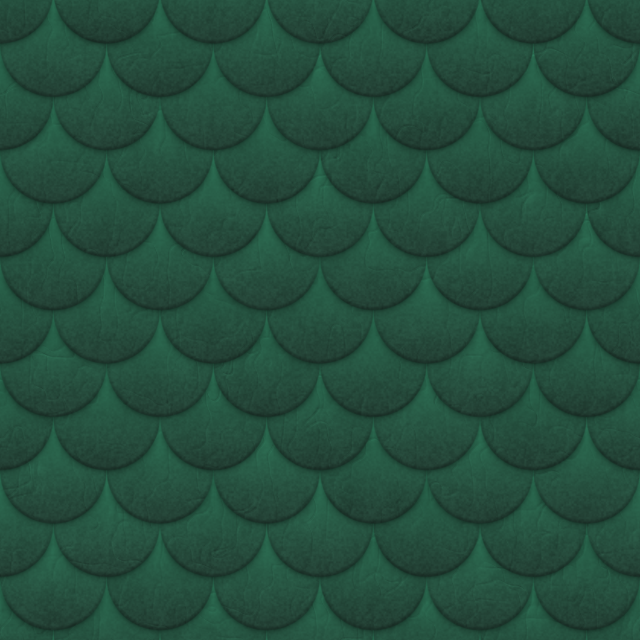
Write a Shadertoy shader that draws this pattern.

```glsl
// Overlapping green leather scales, six across and twelve staggered rows down.

float hash(vec2 p) {
    uvec2 k = uvec2(ivec2(p)) * uvec2(1597334677u, 3812015801u);
    uint n = (k.x ^ k.y) * 1597334677u;
    n = (n ^ (n >> 15)) * 2246822519u;
    return float((n ^ (n >> 13)) & 65535u) / 65535.0;
}

// Value noise that wraps after a whole number of cells
float noise(vec2 p, float period) {
    vec2 i = floor(p), f = fract(p);
    f = f * f * (3.0 - 2.0 * f);
    vec2 a = mod(i, period), b = mod(i + 1.0, period);
    return mix(mix(hash(a), hash(vec2(b.x, a.y)), f.x),
               mix(hash(vec2(a.x, b.y)), hash(b), f.x), f.y);
}

float crease(vec2 p) {
    return pow(1.0 - abs(2.0 * noise(p, 512.0) - 1.0), 9.0);
}

// Relief of one scale: fanned streaks, long folds and a few cross wrinkles
float leatherHeight(vec2 q, vec2 seed) {
    vec2 fan = vec2(q.x / (1.1 - 0.6 * q.y), q.y);
    vec2 bend = vec2(noise(q * 7.0 + seed, 512.0), noise(q * 6.0 + seed.yx, 512.0)) - 0.5;
    float streaks = noise(fan * vec2(17.0, 3.5) + bend + seed, 512.0);
    float folds = crease(fan * vec2(8.0, 2.2) + bend * 0.9 + seed.yx);
    float wrinkles = crease(q * vec2(2.5, 5.0) + bend * 1.3 + seed + 31.0);
    float patch_ = smoothstep(0.45, 0.8, noise(q * 3.0 + seed + 70.0, 512.0));
    return 0.45 * streaks - 0.45 * folds - 0.7 * wrinkles * patch_;
}

vec3 scaleColor(vec2 q, vec2 id, float grain) {
    vec2 seed = floor(400.0 * vec2(hash(id + 11.0), hash(id + 47.0)));
    float rise = clamp(q.y + 0.5, 0.0, 1.0);
    vec3 color = mix(vec3(0.137, 0.248, 0.203), vec3(0.176, 0.470, 0.348), pow(rise, 1.15));

    // Emboss the relief, lit from the upper left
    float relief = leatherHeight(q, seed) - leatherHeight(q + vec2(-0.014, 0.016), seed);
    float mottle = noise(q * 5.0 + seed, 512.0) - 0.5;
    float tone = 1.0 + 0.17 * relief + 0.07 * mottle + 0.05 * (hash(id) - 0.5);
    tone += grain * mix(0.26, 0.08, smoothstep(0.1, 0.75, rise));
    return color * tone;
}

void mainImage(out vec4 fragColor, in vec2 fragCoord) {
    vec2 uv = fragCoord / iResolution.xy;
    vec2 p = uv * 6.0;
    float blur = max(6.0 / iResolution.y, 0.008);
    float grain = 0.6 * noise(uv * 256.0, 256.0) + 0.4 * noise(uv * 420.0, 420.0) - 0.5;

    // Paint three rows from the lowest upward, each over the one below
    float lowest = floor((p.y - 0.094) * 2.0);
    vec3 color = vec3(0.0);
    for (int i = 0; i < 3; i++) {
        float row = lowest + float(i);
        float stagger = 0.5 * mod(row, 2.0);
        float column = floor(p.x - stagger + 0.5);
        vec2 q = p - vec2(column + stagger, 0.094 + 0.5 * row);
        vec2 id = mod(vec2(column, row), vec2(6.0, 12.0));
        float d = length(q) - 0.5;
        float downward = smoothstep(0.0, 0.4, -q.y);

        // Soft shadow cast on the row beneath
        color *= 1.0 - 0.38 * (0.25 + 0.75 * downward) * exp(-max(d, 0.0) / 0.028);

        // Scale body with a dark rounded rim
        float rim = smoothstep(-0.045, 0.0, d) * step(q.y, 0.0);
        vec3 body = scaleColor(q, id, grain) * (1.0 - 0.26 * rim * (0.3 + 0.7 * downward));
        float cover = i == 0 ? 1.0 : smoothstep(blur, -blur, d);
        color = mix(color, body, cover);
    }
    fragColor = vec4(color, 1.0);
}
```
